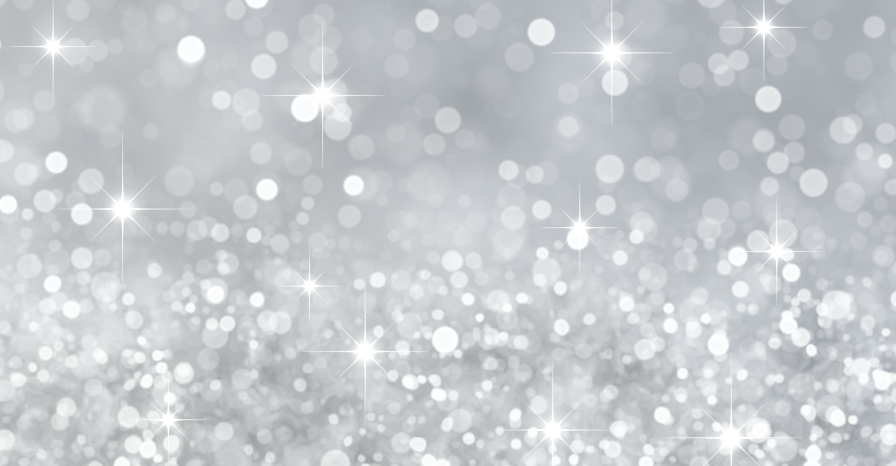
Write a Shadertoy shader that draws this background.

```glsl
vec3 hash3(vec3 p) {
    p = fract(p * vec3(0.1031, 0.1030, 0.0973));
    p += dot(p, p.yxz + 33.33);
    return fract((p.xxy + p.yxx) * p.zyx);
}

float valueNoise(vec2 p) {
    vec2 cell = floor(p), f = fract(p);
    f = f * f * (3.0 - 2.0 * f);
    float a = hash3(vec3(cell, 7.0)).x;
    float b = hash3(vec3(cell + vec2(1, 0), 7.0)).x;
    float c = hash3(vec3(cell + vec2(0, 1), 7.0)).x;
    float d = hash3(vec3(cell + vec2(1, 1), 7.0)).x;
    return mix(mix(a, b, f.x), mix(c, d, f.x), f.y);
}

float fbm(vec2 p) {
    float sum = 0.0, amplitude = 0.53;
    for (int i = 0; i < 4; i++) {
        sum += amplitude * valueNoise(p);
        p = mat2(0.8, 0.6, -0.6, 0.8) * p * 2.0 + 5.3;
        amplitude *= 0.5;
    }
    return sum;
}

// Scattered discs; a high rarity leaves few bright ones, lowBias keeps them below the ceiling
float bokeh(vec2 p, float cellSize, float radius, float strength, float rarity,
            float lowBias, float ceiling, float blur, float seed) {
    vec2 home = floor(p / cellSize);
    float dark = 1.0;
    for (int j = -1; j <= 1; j++)
    for (int i = -1; i <= 1; i++) {
        vec2 cell = home + vec2(i, j);
        vec3 place = hash3(vec3(cell, seed));
        vec3 look = hash3(vec3(cell, seed + 31.0));
        vec2 center = (cell + place.xy) * cellSize;
        float r = radius * mix(0.65, 1.05, place.z);
        float d = length(p - center);
        float soft = max(blur, 0.8 / iResolution.y);
        float disc = 1.0 - smoothstep(r - soft, r + soft, d);
        disc *= mix(0.92, 1.0, smoothstep(0.4, 0.95, d / r));
        float weight = mix(1.0, 1.0 - smoothstep(ceiling - 0.4, ceiling, center.y), lowBias);
        float cluster = mix(0.55, 1.3, smoothstep(0.25, 0.75, valueNoise(center * 6.0 + 3.0)));
        dark *= 1.0 - disc * min(1.0, weight * cluster * strength * pow(look.x, rarity));
    }
    return 1.0 - dark;
}

// Thin tapered line through the origin along x
float ray(vec2 d, float reach) {
    float taper = max(0.0, 1.0 - abs(d.x) / reach);
    float width = max(0.0012 + 0.0035 * taper * taper, 1.1 / iResolution.y);
    return sqrt(taper) * (1.0 - smoothstep(0.0, width, abs(d.y)));
}

float sparkle(vec2 d, float reach) {
    vec2 diagonal = vec2(d.x + d.y, d.y - d.x) * 0.7071;
    float rays = max(ray(d, reach * 0.85), ray(d.yx, reach));
    float slanted = max(ray(diagonal, reach * 0.6), ray(diagonal.yx, reach * 0.6));
    float r = length(d) / reach;
    float glow = exp(-r * r * 45.0) + 0.55 * exp(-r * 5.5);
    return min(1.0, max(0.9 * rays, 0.65 * slanted) + glow);
}

void mainImage(out vec4 fragColor, in vec2 fragCoord) {
    vec2 p = fragCoord / iResolution.y;
    float aspect = iResolution.x / iResolution.y;
    float low = 1.0 - smoothstep(0.1, 0.6, p.y);

    // Silver haze, cooler at the upper right and warmer at the lower left
    float haze = fbm(p * 4.0);
    vec3 color = vec3(0.722, 0.739, 0.753) + 0.19 * (haze - 0.5);
    color += 0.035 * exp(-pow((p.y - 0.42) / 0.2, 2.0));
    color += vec3(-0.010, -0.006, 0.004) * smoothstep(0.4, 1.6, p.x + p.y - 0.7);
    color += vec3(0.004, 0.004, -0.010) * low * (1.0 - p.x / aspect);

    // Soft mottling on the ground
    vec2 warp = vec2(fbm(p * 14.0), fbm(p * 14.0 + 40.0)) - 0.5;
    float mottle = fbm(p * 17.0 + warp * 3.0);
    color += low * 0.30 * (mottle - 0.48);
    vec2 bent = p + warp * 0.018 * low;

    // Discs from large and faint to small and dense
    vec3 white = vec3(0.995, 0.998, 1.0);
    color = mix(color, white, bokeh(p, 0.13, 0.046, 0.20, 1.0, 0.0, 1.0, 0.014, 1.0));
    color = mix(color, white, bokeh(p, 0.075, 0.031, 0.36, 2.0, 0.0, 1.0, 0.004, 2.0));
    color = mix(color, white, bokeh(p, 0.095, 0.030, 1.3, 6.0, 0.0, 1.0, 0.004, 3.0));
    color = mix(color, white, bokeh(p, 0.070, 0.023, 1.4, 6.0, 0.9, 0.85, 0.004, 8.0));
    color = mix(color, white, bokeh(bent, 0.050, 0.018, 1.3, 5.0, 0.95, 0.7, 0.004, 4.0));
    color = mix(color, white, bokeh(bent, 0.034, 0.0135, 1.2, 4.5, 1.0, 0.62, 0.004, 5.0));
    color = mix(color, white, bokeh(bent, 0.024, 0.009, 0.7, 4.0, 1.0, 0.6, 0.004, 6.0));

    // Star sparkles on a jittered grid
    vec2 starCell = vec2(aspect / 4.0, 1.0 / 3.0);
    for (int k = 0; k < 12; k++) {
        vec2 cell = vec2(k % 4, k / 4);
        vec3 h = hash3(vec3(cell, 53.0));
        vec2 center = (cell + mix(vec2(0.15), vec2(0.85), h.xy)) * starCell;
        color = mix(color, vec3(1.0), sparkle(p - center, mix(0.08, 0.19, h.z)));
    }

    fragColor = vec4(clamp(color, 0.0, 1.0), 1.0);
}
```
